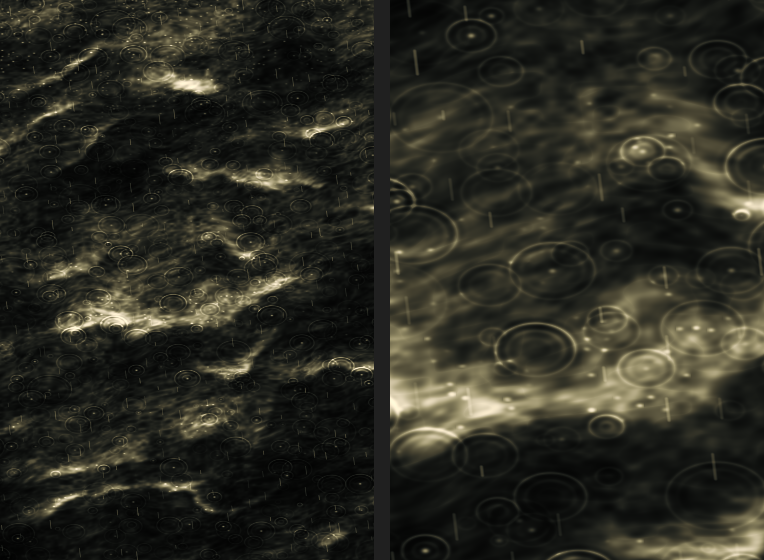
Left, the full canvas; right, a detail of the centre.
Give the GLSL for this texture, as a Shadertoy shader.

```glsl
// Dark rolling water in the rain: warm-lit swells, drop rings, glints and falling streaks.

vec3 hash3(vec2 cell) {
    vec3 h = fract(cell.xyx * vec3(0.1031, 0.1030, 0.0973));
    h += dot(h, h.yxz + 33.33);
    return fract((h.xxy + h.yzz) * h.zyx);
}

// Value noise centred on zero
float noise(vec2 p) {
    vec2 i = floor(p), f = fract(p);
    f = f * f * (3.0 - 2.0 * f);
    float low = mix(hash3(i).x, hash3(i + vec2(1, 0)).x, f.x);
    float high = mix(hash3(i + vec2(0, 1)).x, hash3(i + vec2(1, 1)).x, f.x);
    return mix(low, high, f.y) - 0.5;
}

// Log brightness of the swell: crests sharper below, soft above
float swell(vec2 p) {
    vec2 q = vec2(p.x * 0.96 + p.y * 0.28, p.y * 0.96 - p.x * 0.28);
    float phase = q.y * 6.5 + 1.7 * noise(q * vec2(3.0, 4.0) + 4.0)
                + 0.6 * noise(q * vec2(8.0, 13.0)) + 0.2 * noise(q * vec2(20.0, 40.0));
    float f = fract(phase);
    float crest = smoothstep(0.0, 0.24, f) * exp(-2.6 * f) * (1.0 - f);
    float patchy = noise(q * vec2(4.5, 6.0) + floor(phase) * 17.3);
    float torn = 1.0 + 0.9 * noise(q * vec2(14.0, 36.0) + 83.0);
    float broad = noise(q * vec2(3.5, 8.0) + 31.0) + 0.7 * noise(q * vec2(8.0, 22.0) + 57.0);
    return 4.6 * crest * torn * smoothstep(-0.25, 0.3, patchy) + 1.8 * broad - 0.3;
}

// Fine wind ripples, folded into thin curved lines
float ripples(vec2 p) {
    p += 0.035 * vec2(noise(p * 9.0), noise(p * 9.0 + 40.0));
    p.y -= 0.15 * p.x;
    float fold = 0.2 - abs(noise(p * vec2(17.0, 46.0)));
    float crease = 0.2 - abs(noise(p * vec2(34.0, 80.0) + 19.0));
    return 1.5 * fold + 1.3 * crease + noise(p * vec2(45.0, 110.0))
         + 0.8 * noise(p * vec2(90.0, 170.0));
}

// Drop rings seen at a slant: x = signed wave, y = bright bead in the middle
vec2 rings(vec2 p, float size, float density, float seed) {
    vec2 g = p * vec2(1.0, 1.5) / size;
    vec2 sum = vec2(0.0);
    for (int j = -1; j <= 1; j++)
    for (int i = -1; i <= 1; i++) {
        vec2 cell = floor(g) + vec2(i, j);
        vec3 place = hash3(cell + seed);
        vec3 kind = hash3(cell + seed + 71.0);
        vec2 away = g - cell - 0.5 - 0.8 * (place.xy - 0.5);
        float d = length(away);
        float radius = mix(0.2, 0.75, kind.x);
        float x = (d - radius) * size / 0.0017;
        float wave = cos(x) * exp(x > 0.0 ? -0.5 * x : 0.2 * x);
        wave *= 0.65 + 0.6 * away.y / (d + 0.05) * (kind.y - 0.2);
        wave *= 1.0 - smoothstep(0.85, 1.1, d);
        float bead = exp(-pow(d * size / 0.0030, 2.0)) * step(0.5, kind.z);
        sum += step(place.z, density) * mix(0.2, 1.1, kind.y * kind.y) * vec2(wave, bead);
    }
    return sum;
}

// Short falling streaks, leaning slightly
float rain(vec2 p) {
    vec2 size = vec2(0.045, 0.06);
    vec2 g = vec2(p.x + 0.12 * p.y, p.y) / size;
    g.y += hash3(vec2(floor(g.x), 9.0)).x;
    vec3 h = hash3(floor(g) + 203.0);
    vec3 kind = hash3(floor(g) + 311.0);
    vec2 away = (fract(g) - 0.5 - vec2(0.8, 0.4) * (h.xy - 0.5)) * size;
    float d = length(vec2(away.x, max(abs(away.y) - mix(0.003, 0.012, kind.x), 0.0)));
    return step(h.z, 0.55) * mix(0.25, 1.0, kind.y) * (1.0 - smoothstep(0.0002, 0.0025, d));
}

// Pinpoint reflections
float glints(vec2 p) {
    vec2 size = vec2(0.014, 0.010);
    vec2 g = p / size;
    vec3 h = hash3(floor(g) + 417.0);
    vec2 away = (fract(g) - 0.5 - 0.5 * (h.xy - 0.5)) * size;
    float spot = exp(-dot(away * vec2(0.6, 1.0), away * vec2(0.6, 1.0)) / 0.000003);
    return spot * smoothstep(0.75, 1.0, h.z);
}

void mainImage(out vec4 fragColor, in vec2 fragCoord) {
    vec2 p = fragCoord / iResolution.x;
    float height = fragCoord.y / iResolution.y;

    vec2 drops = rings(p, 0.055, 0.27, 11.0)
               + rings(p, 0.030, 0.11, 137.0)
               + 0.6 * rings(p, 0.080, 0.25, 251.0);

    // Swell, ripples and rings multiply the light
    float tone = swell(p) + 0.95 * ripples(p) + 0.6 * (height - 0.5);
    float light = 0.095 * exp(0.9 * tone + 0.8 * clamp(drops.x, -1.2, 1.2));

    // Sparkle gathers on lit water and toward the upper left
    float sunny = smoothstep(0.65, 1.0, height) * (1.0 - 0.7 * p.x);
    float sparkle = glints(p) * (smoothstep(0.15, 0.5, light) + 0.5 * sunny);
    light += 0.06 * max(drops.x, 0.0) + 0.45 * drops.y + 1.0 * sparkle + 0.2 * rain(p);

    // Highlights roll off softly
    light /= pow(1.0 + light * light * light, 0.3333);

    // Greenish black through olive to pale gold
    vec3 tint = mix(vec3(0.92, 1.03, 0.92), vec3(1.06, 1.0, 0.73), smoothstep(0.03, 0.28, light));
    tint.b += 0.14 * smoothstep(0.5, 0.9, light);
    fragColor = vec4(light * tint, 1.0);
}
```
